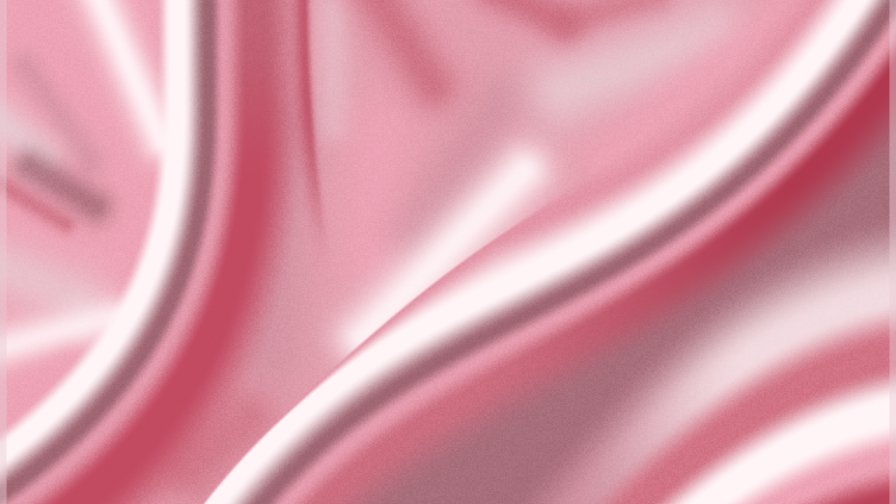
A WebGL 2 fragment shader for this texture:

```glsl
#version 300 es
precision highp float;
// Draws draped pink satin with two curved ridges, soft valleys and fine grain.
uniform vec2 u_resolution;
out vec4 outColor;

const vec3 WHITE = vec3(1.0, 0.96, 0.97);
const vec3 PALE = vec3(0.91, 0.80, 0.83);
const vec3 PINK = vec3(0.93, 0.64, 0.71);
const vec3 ROSE = vec3(0.80, 0.43, 0.50);
const vec3 RED = vec3(0.73, 0.26, 0.35);
const vec3 MAUVE = vec3(0.63, 0.40, 0.45);
const vec3 DUSK = vec3(0.81, 0.56, 0.62);

float hash(vec2 cell) {
  vec3 q = fract(vec3(cell.xyx) * 0.1031);
  q += dot(q, q.yzx + 33.33);
  return fract((q.x + q.y) * q.z);
}

// Soft brush stroke around the segment a-b.
float stroke(vec2 p, vec2 a, vec2 b, float width) {
  vec2 ab = b - a;
  float t = clamp(dot(p - a, ab) / dot(ab, ab), 0.0, 1.0);
  float d = length(p - a - ab * t) / width;
  return exp(-d * d);
}

vec3 fade(vec3 base, vec3 tint, float from, float to, float d) {
  return mix(base, tint, smoothstep(from, to, d));
}

// Left cloth with streaks fanning towards the ridge.
vec3 leftCloth(vec2 p) {
  vec3 c = PINK;
  c = mix(c, DUSK, 0.6 * stroke(p, vec2(0.05, 0.87), vec2(0.18, 0.68), 0.03));
  c = mix(c, WHITE, 0.95 * stroke(p, vec2(0.19, 1.02), vec2(0.32, 0.72), 0.04));
  c = mix(c, PALE, 0.9 * stroke(p, vec2(0.0, 0.76), vec2(0.08, 0.69), 0.045));
  c = mix(c, MAUVE, 0.75 * stroke(p, vec2(0.06, 0.67), vec2(0.19, 0.59), 0.035));
  c = mix(c, ROSE, 0.75 * stroke(p, vec2(0.0, 0.635), vec2(0.13, 0.555), 0.02));
  c = mix(c, PALE, 0.7 * stroke(p, vec2(0.0, 0.47), vec2(0.15, 0.41), 0.06));
  c = mix(c, WHITE, 0.85 * stroke(p, vec2(0.0, 0.31), vec2(0.22, 0.37), 0.04));
  return mix(c, PINK, 0.8 * stroke(p, vec2(0.0, 0.21), vec2(0.14, 0.28), 0.03));
}

// Central valley between the ridges.
vec3 middleCloth(vec2 p) {
  vec3 c = vec3(0.89, 0.62, 0.68);
  c = mix(c, DUSK, 0.7 * stroke(p, vec2(0.56, 0.75), vec2(0.53, 0.30), 0.08));
  c = mix(c, PALE, 0.5 * stroke(p, vec2(0.66, 0.98), vec2(0.665, 0.75), 0.035));
  c = mix(c, PINK, 0.9 * stroke(p, vec2(0.76, 0.74), vec2(0.74, 0.50), 0.08));
  c = mix(c, DUSK, 0.65 * stroke(p, vec2(1.00, 0.80), vec2(0.83, 0.54), 0.06));
  c = mix(c, PALE, 0.8 * stroke(p, vec2(1.12, 0.82), vec2(1.42, 0.93), 0.075));
  c = mix(c, ROSE, 0.85 * stroke(p, vec2(0.74, 1.02), vec2(0.86, 0.83), 0.05));
  c = mix(c, ROSE, 0.9 * stroke(p, vec2(0.98, 1.02), vec2(1.12, 0.955), 0.04));
  c = mix(c, ROSE, 0.6 * stroke(p, vec2(1.12, 0.955), vec2(1.30, 1.01), 0.035));
  c = mix(c, PINK, 0.9 * stroke(p, vec2(1.20, 0.68), vec2(1.55, 0.97), 0.055));
  c = mix(c, WHITE, 0.95 * stroke(p, vec2(0.72, 0.33), vec2(1.04, 0.66), 0.055));
  c = mix(c, ROSE, 0.7 * stroke(p, vec2(0.38, 0.06), vec2(0.49, 0.17), 0.06));
  // Narrow vertical crease, softer on its left side.
  float fromTop = 1.0 - p.y;
  float crease = p.x - 0.604 - 0.16 * fromTop * fromTop;
  float width = crease < 0.0 ? 0.022 : 0.010;
  float line = exp(-crease * crease / (width * width));
  return mix(c, RED, 0.75 * line * smoothstep(0.44, 0.80, p.y));
}

// Lower right sheet with two shallow folds.
vec3 rightCloth(vec2 p) {
  float u = p.x - 1.62;
  float d = 0.132 + 0.45 * u - 0.7 * u * u - p.y;
  vec3 glow = mix(DUSK, vec3(0.95, 0.86, 0.88), smoothstep(1.1, 1.5, p.x));
  vec3 c = fade(MAUVE + 0.03, glow, -0.40, -0.24, d);
  c = fade(c, ROSE + 0.02, -0.22, -0.135, d);
  c = fade(c, WHITE, -0.095, -0.02, d);
  c = fade(c, PINK, 0.02, 0.085, d);
  return fade(c, RED, 0.10, 0.17, d);
}

// Left ridge: distance grows to the right across the fold.
vec3 leftRidge(vec2 p, vec3 left, vec3 right) {
  float t = max(0.8 - p.y, 0.0);
  float slope = t * (0.5 + 1.95 * t);
  float d = (p.x - 0.355 + t * t * (0.25 + 0.65 * t)) / sqrt(1.0 + slope * slope);
  vec3 c = fade(left, WHITE, -0.045, -0.015, d);
  c = fade(c, MAUVE, 0.008, 0.055, d);
  c = fade(c, PINK - 0.04, 0.062, 0.088, d);
  c = fade(c, mix(RED + 0.03, ROSE - 0.04, smoothstep(0.6, 1.0, p.y)), 0.09, 0.135, d);
  return fade(c, right, 0.165, 0.26, d);
}

// Diagonal ridge: distance grows down and right across the fold.
vec3 diagonalRidge(vec2 p, vec3 above, vec3 below) {
  float u = p.x - 1.1;
  float height = 0.485 + u * (0.5 + u * (0.171 + 0.716 * u));
  float slope = 0.5 + u * (0.342 + 2.148 * u);
  float d = (height - p.y) / sqrt(1.0 + slope * slope);
  d *= mix(0.93, 1.18, smoothstep(0.8, 1.6, p.x));
  float rim = 0.015 + 0.095 * smoothstep(0.55, 1.2, p.x);
  float blur = 0.004 + 0.04 * smoothstep(1.0, 1.4, p.x);
  vec3 c = fade(above, vec3(0.89, 0.58, 0.65), -rim - blur, -rim + blur, d);
  c = fade(c, WHITE, -min(rim, 0.085), -0.008, d);
  c = fade(c, MAUVE, 0.015, 0.07, d);
  c = fade(c, PINK - 0.03, 0.075, 0.106, d);
  c = fade(c, mix(ROSE, RED - 0.04, smoothstep(0.9, 1.65, p.x)), 0.108, 0.15, d);
  return fade(c, below, 0.16, 0.26, d);
}

void main() {
  vec2 p = gl_FragCoord.xy / u_resolution.y;
  float aspect = u_resolution.x / u_resolution.y;
  vec3 c = leftRidge(p, leftCloth(p), middleCloth(p));
  c = diagonalRidge(p, c, rightCloth(p));
  // Fine woven grain, strongest in the midtones.
  float grain = hash(floor(p * 360.0)) - 0.5;
  c += grain * 0.07 * (1.0 - c.g) * smoothstep(0.25, 0.5, c.g);
  // Pale strips along both sides.
  float side = min(p.x, aspect - p.x);
  c = mix(c, PALE, 0.45 * (1.0 - smoothstep(0.011, 0.015, side)));
  outColor = vec4(clamp(c, 0.0, 1.0), 1.0);
}
```
